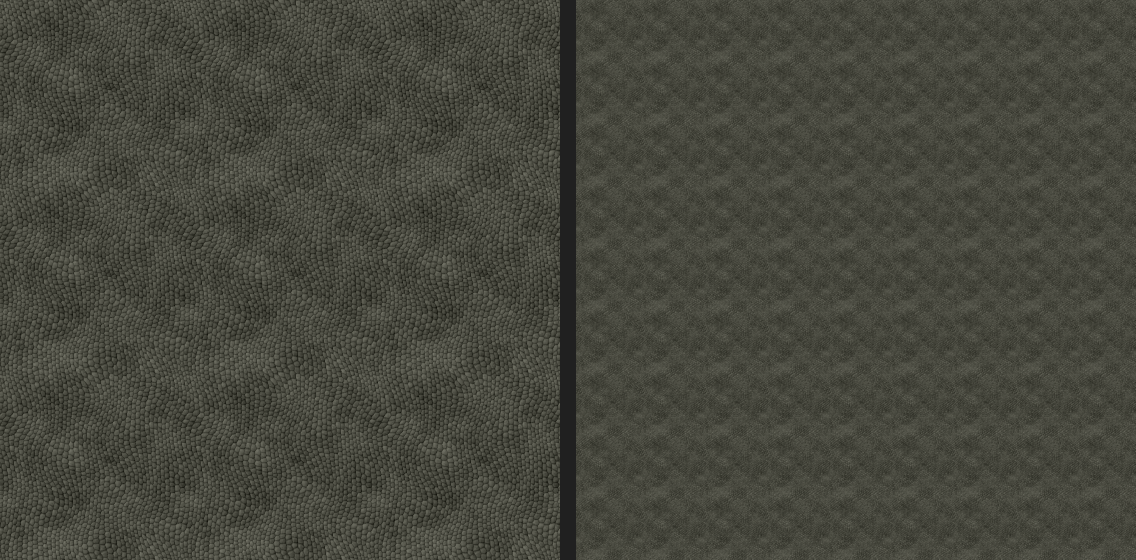
Left, the tile; right, the same tile 3 across and 3 down.
This texture is drawn by a Shadertoy shader. Its source:

```glsl
// Draws tileable grey-green reptile leather: small staggered scales in bending columns.

const float TAU = 6.2831853;
const float REPEATS = 3.0;             // whole tiles across the canvas
const vec2 SCALE_GRID = vec2(42, 35);  // scales per tile, columns must be even
const vec2 GRAIN_GRID = vec2(120);     // fine pores per tile
const vec2 JITTER = vec2(0.26, 0.56);  // columns stay straighter than rows
const vec2 METRIC = vec2(1.15, 0.95);  // squares off the scales along columns
const vec2 LIGHT_DIR = vec2(-0.86, 0.50);
const vec3 DARK_HIDE = vec3(0.190, 0.192, 0.158);
const vec3 PALE_HIDE = vec3(0.376, 0.378, 0.334);
const float MEAN_TONE = 0.50;
const float GROOVE_WIDTH = 0.36;
const float GROOVE_DEPTH = 0.60;
const float TILT_SHADE = 0.80;
const float SCALE_VARIATION = 0.32;
const float GRAIN_AMOUNT = 0.32;
const float BLOTCH_AMOUNT = 0.085;
const int BLOTCH_WAVES = 24;
const int SAMPLES = 2;                 // per axis, for smooth edges

// Integer hash giving three values in 0..1
vec3 hash3(vec2 cell) {
    uvec3 v = uvec3(uint(cell.x), uint(cell.y), 17u) * 1664525u + 1013904223u;
    v.x += v.y * v.z; v.y += v.z * v.x; v.z += v.x * v.y;
    v ^= v >> 16u;
    v.x += v.y * v.z; v.y += v.z * v.x; v.z += v.x * v.y;
    return vec3(v >> 8u) / 16777216.0;
}

// Wrapping cellular noise: xy = offset from centre, z = border distance, w = random
vec4 cellular(vec2 uv, vec2 grid) {
    vec2 p = uv * grid;
    vec2 base = floor(p);
    float nearest = 9.0, second = 9.0, random = 0.0;
    vec2 offset = vec2(0);
    for (int j = -2; j <= 1; j++)
    for (int i = -1; i <= 1; i++) {
        vec2 cell = base + vec2(i, j);
        vec3 h = hash3(mod(cell, grid));
        vec2 stagger = vec2(0.0, 0.5 * mod(cell.x, 2.0));
        vec2 toPoint = p - cell - 0.5 - stagger - JITTER * (h.xy - 0.5);
        float d = length(toPoint * METRIC);
        if (d < nearest) {
            second = nearest;
            nearest = d;
            offset = toPoint;
            random = h.z;
        } else {
            second = min(second, d);
        }
    }
    return vec4(offset, second - nearest, random);
}

// Periodic bending: columns lean left and right and crowd together, rows only ripple
vec2 bend(vec2 uv) {
    vec2 t = TAU * uv;
    vec2 shift = vec2(
        0.020 * sin(2.0 * t.y + 0.9 * sin(t.x)) + 0.008 * sin(3.0 * t.y + 2.0 * t.x + 1.0)
            + 0.008 * sin(3.0 * t.x - t.y),
        0.006 * sin(2.0 * t.x + 0.8 * sin(t.y) + 2.0) + 0.008 * sin(3.0 * t.y - t.x));
    return uv + shift;
}

// Layered sines with whole-number frequencies, scaled to unit deviation
float blotches(vec2 uv) {
    float sum = 0.0, power = 0.0;
    for (int i = 0; i < BLOTCH_WAVES; i++) {
        vec3 h = hash3(vec2(i, 71));
        vec2 wave = vec2(floor(h.x * 9.0) - 4.0, 1.0 + floor(h.y * 6.0));
        if (i % 2 == 0) wave.x = -wave.x;
        float amplitude = inversesqrt(length(wave));
        sum += amplitude * sin(TAU * (dot(wave, uv) + h.z));
        power += 0.5 * amplitude * amplitude;
    }
    return sum * inversesqrt(power);
}

// Domed scales with dark grooves, lit from the left
float scaleTone(vec2 uv) {
    vec4 hide = cellular(bend(uv), SCALE_GRID);
    float dome = smoothstep(0.0, GROOVE_WIDTH, hide.z);
    float grain = cellular(uv, GRAIN_GRID).w - 0.5;
    return GROOVE_DEPTH * (dome - 0.72)
         + TILT_SHADE * dot(hide.xy, LIGHT_DIR)
         + SCALE_VARIATION * (hide.w - 0.5)
         + GRAIN_AMOUNT * grain;
}

void mainImage(out vec4 fragColor, in vec2 fragCoord) {
    float tone = 0.0;
    for (int j = 0; j < SAMPLES; j++)
    for (int i = 0; i < SAMPLES; i++) {
        vec2 subpixel = (vec2(i, j) + 0.5) / float(SAMPLES) - 0.5;
        tone += scaleTone(fract((fragCoord + subpixel) / iResolution.xy * REPEATS));
    }
    tone /= float(SAMPLES * SAMPLES);
    vec2 tile = fract(fragCoord / iResolution.xy * REPEATS);
    tone += MEAN_TONE + BLOTCH_AMOUNT * blotches(tile);
    fragColor = vec4(clamp(mix(DARK_HIDE, PALE_HIDE, tone), 0.0, 1.0), 1.0);
}
```
